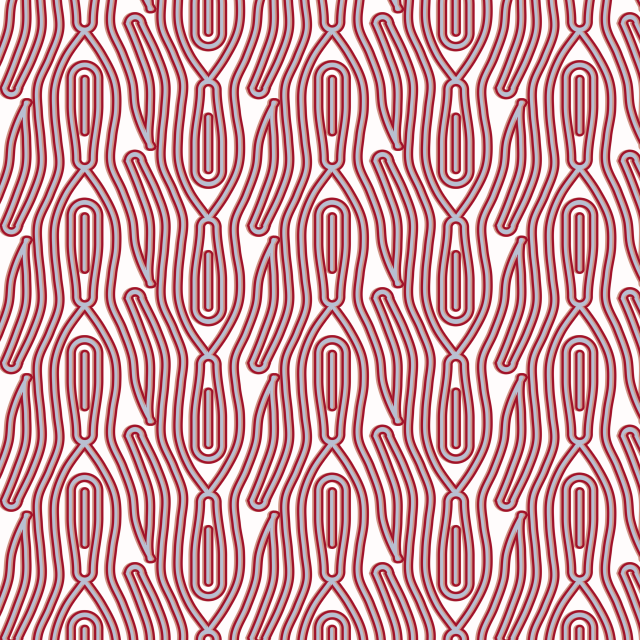
Reproduce this pattern procedurally as a Shadertoy shader.

```glsl
#define ROWS 4.655          // vertical repeats over the canvas height
#define COLUMN 0.9          // column spacing, in row heights
#define ORIGIN vec2(0.282, -0.218)
#define FLIP 0.375          // height sum that swaps arch and cup
#define EDGE 0.026          // outline distance from a strand's centre
#define LINE 0.0085         // half width of the outline
#define FRINGE 0.013        // sideways shift of the warm underprint
#define PAPER vec3(1.0, 0.99, 0.99)
#define SILVER vec3(0.72, 0.75, 0.82)
#define SALMON vec3(0.81, 0.58, 0.52)
#define CRIMSON vec3(0.63, 0.07, 0.16)

const float KNOT_STEP = 0.2;
const int FLOW = 0, VALLEY = 16, HOOK = 29;

// Sideways positions of the three strands at even steps down the column
const float KNOTS[38] = float[38](
    1.04, 0.90, 0.76, 0.685, 0.68, 0.70, 0.715, 0.645,
    0.56, 0.56, 0.58, 0.585, 0.52, 0.425, 0.33, 0.24,
    0.70, 0.565, 0.445, 0.37, 0.345, 0.275, 0.19, 0.20,
    0.23, 0.215, 0.12, -0.02, -0.16,
    0.55, 0.50, 0.465, 0.475, 0.47, 0.405, 0.325, 0.23, 0.14);

// Catmull-Rom curve through four neighbouring knots
float spline(int base, float s) {
    int i = max(int(floor(s)), 0);
    float f = s - float(i);
    float a = KNOTS[base + i], b = KNOTS[base + i + 1];
    float c = KNOTS[base + i + 2], d = KNOTS[base + i + 3];
    return b + 0.5 * f * (c - a + f * (2.0 * a - 5.0 * b + 4.0 * c - d
             + f * (3.0 * (b - c) + d - a)));
}

// Distance to a strand spanning several rows, overlaid on itself once per row
float strand(vec2 p, int base, float origin, float start, float end) {
    float dist = 1.0;
    for (int row = -1; row <= 2; row++) {
        float t = fract(p.y) + float(row);
        float y = clamp(t, start, end);
        float s = (y - origin) / KNOT_STEP;
        float slope = (spline(base, s + 0.05) - spline(base, s - 0.05)) / (0.1 * KNOT_STEP);
        float across = (p.x - spline(base, s)) * inversesqrt(1.0 + slope * slope);
        dist = min(dist, length(vec2(across, t - y)));
    }
    return dist;
}

// Half circle opening away from side: +1 bulges down, -1 bulges up
float cap(vec2 p, vec2 centre, float radius, float side) {
    vec2 q = p - centre;
    q.y = fract(q.y + 0.5) - 0.5;
    return q.y * side > 0.0 ? abs(length(q) - radius)
                            : length(vec2(abs(q.x) - radius, q.y));
}

// Narrowing loop with a short bar inside, around a column axis
float loopCore(vec2 p) {
    float t = fract(p.y);
    float halfWidth = mix(0.1, 0.06, smoothstep(0.55, 0.94, t));
    float legs = length(vec2(abs(p.x) - halfWidth, t - clamp(t, 0.354, 0.94)));
    float bar = length(vec2(p.x, t - clamp(t, 0.36, 0.74)));
    float ends = min(cap(p, vec2(0.0, 0.354), 0.1, -1.0),
                     cap(p, vec2(0.0, 0.94), 0.06, 1.0));
    return min(min(legs, bar), ends);
}

// Whole weave: alternate gaps between columns are flipped vertically
float weave(vec2 p) {
    float gap = floor(p.x / COLUMN);
    p.x -= gap * COLUMN;
    if (mod(gap, 2.0) > 0.5) p.y = FLIP - p.y;

    float dist = min(loopCore(p - vec2(COLUMN, 0.0)),
                     loopCore(vec2(p.x, FLIP - p.y)));
    dist = min(dist, strand(p, FLOW, 0.0, 0.0, 2.42));
    dist = min(dist, strand(p, VALLEY, 0.4, 0.53, 2.375));
    dist = min(dist, strand(p, HOOK, 0.4, 0.53, 1.42));
    return min(dist, cap(p, vec2(0.366, 0.42), 0.05, 1.0));
}

float outline(float dist, float blur) {
    return 1.0 - smoothstep(LINE - blur, LINE + blur, abs(dist - EDGE));
}

void mainImage(out vec4 fragColor, in vec2 fragCoord) {
    vec2 uv = fragCoord / iResolution.y;
    vec2 p = vec2(uv.x, 1.0 - uv.y) * ROWS + ORIGIN;
    float blur = 0.7 * ROWS / iResolution.y;

    float dist = weave(p);
    float shifted = weave(p + vec2(FRINGE, 0.0));

    // Fill, warm underprint, then the dark outline
    vec3 color = mix(SILVER, PAPER, smoothstep(EDGE - blur, EDGE + blur, dist));
    color = mix(color, SALMON, outline(shifted, blur));
    color = mix(color, CRIMSON, outline(dist, blur));
    fragColor = vec4(color, 1.0);
}
```
